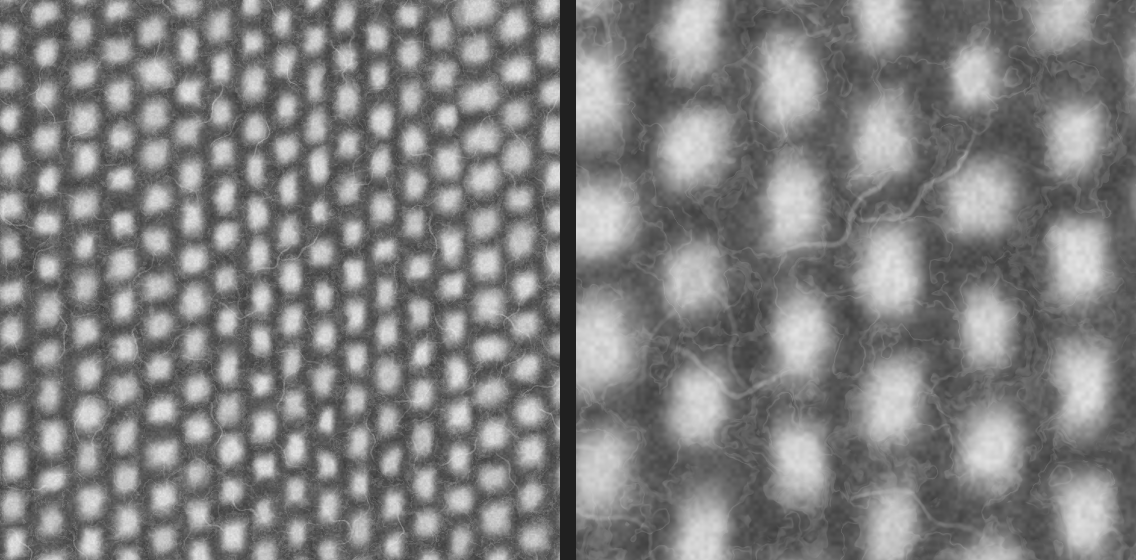
Left: the whole. Right: its middle third, enlarged.
A Shadertoy shader for this texture:

```glsl
// Coarse grey plain weave: staggered columns of soft bright thread bumps on
// a dark ground. Bumps are jittered superellipses on a slightly leaning grid;
// ridged noise and scattered curved fibres add the fuzz, fine noise the grain.

float hash(vec2 p) {
    vec3 q = fract(p.xyx * vec3(0.1031, 0.1030, 0.0973));
    q += dot(q, q.yzx + 33.33);
    return fract((q.x + q.y) * q.z);
}

float noise(vec2 p) {
    vec2 i = floor(p), f = fract(p);
    f = f * f * (3.0 - 2.0 * f);
    return mix(mix(hash(i), hash(i + vec2(1, 0)), f.x),
               mix(hash(i + vec2(0, 1)), hash(i + vec2(1, 1)), f.x), f.y);
}

float fbm(vec2 p) {
    float sum = 0.0, amp = 0.5;
    for (int k = 0; k < 4; k++) {
        sum += amp * noise(p);
        p = mat2(1.6, 1.2, -1.2, 1.6) * p + 7.3;
        amp *= 0.5;
    }
    return sum / 0.94;
}

// Horizontal centre of a thread column; t runs from top to bottom
float columnX(float i, float t) {
    float x = 0.013 + 0.0609 * i + 0.016 * sin(6.2832 * i / 17.5);
    return x + t * (0.012 + 0.032 * x);
}

// Relative thickness of a column, with two heavier threads
float columnWidth(float i, float t) {
    return 1.0 + 0.11 * cos(0.45 * (i - 2.0))
         + 0.2 * exp(-2.0 * (i - 4.0) * (i - 4.0))
         + (0.55 - 0.35 * t) * exp(-2.0 * (i - 14.0) * (i - 14.0));
}

// x: bump brightness, y: dim halo around the bumps
vec2 bumps(vec2 p) {
    vec2 result = vec2(0.0);
    float nearCol = round((p.x - 0.013 - p.y * (0.012 + 0.032 * p.x)) / 0.0609);
    for (float a = -1.0; a <= 1.0; a++) {
        float i = nearCol + a;
        float odd = mod(i, 2.0);
        float start = 0.065 - 0.0034 * i + 0.0365 * odd;
        float nearRow = round((p.y - start) / 0.076);
        for (float b = -1.0; b <= 1.0; b++) {
            vec2 id = vec2(i, nearRow + b) + 40.0;
            float h1 = hash(id), h2 = hash(id + 71.0), h3 = hash(id + 153.0);
            float y = start + 0.076 * (nearRow + b) + 0.008 * (h1 - 0.5);
            vec2 q = p - vec2(columnX(i, y) + 0.005 * (h3 - 0.5), y);
            q.y += 0.14 * q.x;
            vec2 halfSize = vec2(0.0178 * columnWidth(i, y) * (0.84 + 0.32 * h2),
                                 0.0235 * (0.78 + 0.42 * hash(id + 211.0)));
            vec2 s = pow(abs(q / halfSize), vec2(2.7));
            float r = pow(s.x + s.y, 1.0 / 2.7);
            float tone = 0.8 + 0.24 * h3;
            result = max(result, vec2(tone * smoothstep(1.45, 0.35, r),
                                      smoothstep(1.9, 1.05, r)));
        }
    }
    return result;
}

// Scattered bent hairs, two per grid cell
float fibres(vec2 p) {
    p *= 13.0;
    float sum = 0.0;
    for (int k = 0; k < 18; k++) {
        vec2 cell = floor(p) + vec2(k % 3 - 1, (k / 3) % 3 - 1);
        vec2 seed = cell + 60.0 + 97.0 * float(k / 9);
        vec2 q = p - cell - vec2(hash(seed), hash(seed + 13.0));
        float angle = 1.57 + 2.6 * (hash(seed + 29.0) - 0.5);
        float c = cos(angle), s = sin(angle);
        q = vec2(c * q.x + s * q.y, c * q.y - s * q.x);
        float bend = 1.6 * (hash(seed + 41.0) - 0.5);
        float curve = bend * q.x * q.x + 0.06 * sin(9.0 * q.x + 6.3 * hash(seed + 5.0));
        float slope = 2.0 * bend * q.x;
        float d = abs(q.y - curve) / sqrt(1.0 + slope * slope);
        float strength = hash(seed + 57.0);
        sum += strength * strength * smoothstep(0.034, 0.004, d)
             * smoothstep(0.75, 0.3, abs(q.x));
    }
    return min(sum, 1.0);
}

void mainImage(out vec4 fragColor, in vec2 fragCoord) {
    vec2 uv = fragCoord / iResolution.xy;
    vec2 p = vec2(uv.x, 1.0 - uv.y);

    // Ragged thread outlines
    vec2 ragged = vec2(fbm(p * 42.0), fbm(p * 42.0 + 90.0)) - 0.5;
    vec2 bump = bumps(p + 0.012 * ragged);

    // Dark ground with dim weft fuzz
    float ground = 0.3 + 0.075 * bump.y + 0.13 * (fbm(p * vec2(34.0, 46.0) + 20.0) - 0.35);
    float ridge = 1.0 - abs(2.0 * fbm(p * vec2(48.0, 36.0) + 3.0 * ragged + 50.0) - 1.0);
    ground += 0.075 * smoothstep(0.82, 1.0, ridge);

    // Bright bumps, loose hairs and grain
    float grey = mix(ground, 0.84, bump.x);
    grey += 0.15 * fibres(p + 0.012 * ragged) * (1.0 - 0.8 * bump.x);
    grey += 0.07 * (noise(p * 370.0) - 0.5) + 0.05 * (noise(p * 190.0 + 30.0) - 0.5);
    fragColor = vec4(vec3(clamp(grey, 0.24, 0.9)), 1.0);
}
```
